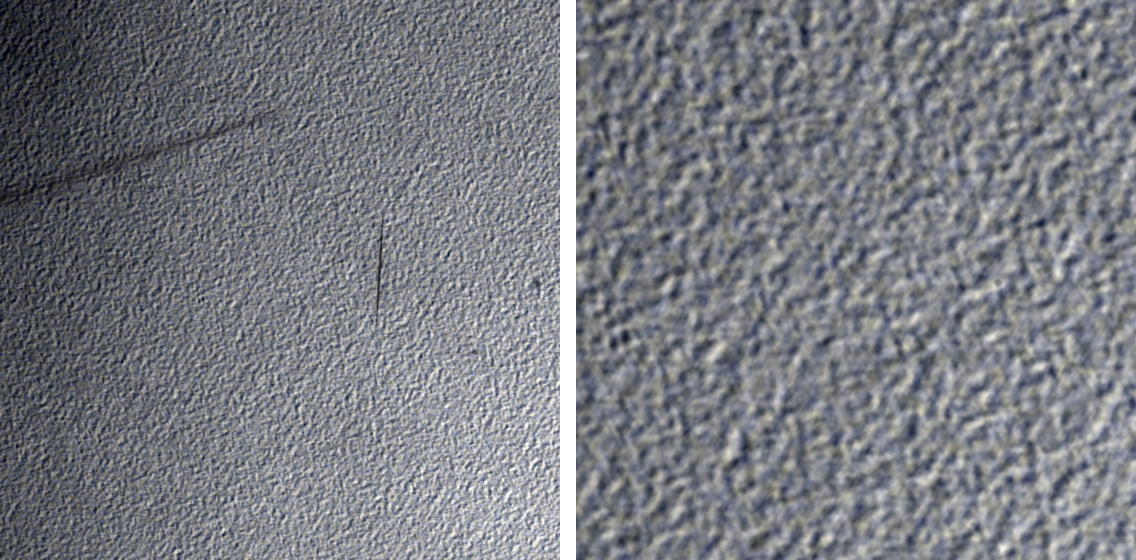
Left: the whole. Right: its middle third, enlarged.
This texture is drawn by a WebGL 2 fragment shader. Its source:

```glsl
#version 300 es
precision highp float;
// Rough grey painted surface under raking light: embossed gradient noise
// gives the grain, a smooth falloff gives the light, and distance functions
// add a tapering crease, a thin scratch and scattered dark pits.

uniform vec2 u_resolution;
out vec4 fragColor;

const vec2 LIGHT_DIR = vec2(0.86, -0.51);
const vec3 COOL_CAST = vec3(-0.01, 0.0, 0.024);
const vec3 RELIEF_TINT = vec3(1.06, 1.0, 0.82);

vec2 hash22(vec2 p) {
    vec3 q = fract(p.xyx * vec3(0.1031, 0.1030, 0.0973));
    q += dot(q, q.yzx + 33.33);
    return fract((q.xx + q.yz) * q.zy);
}

float cornerSlope(vec2 cell, vec2 offset) {
    return dot(hash22(cell) * 2.0 - 1.0, offset);
}

float gradientNoise(vec2 p) {
    vec2 i = floor(p), f = fract(p);
    vec2 u = f * f * f * (f * (f * 6.0 - 15.0) + 10.0);
    vec2 e = vec2(0.0, 1.0);
    float low = mix(cornerSlope(i, f), cornerSlope(i + e.yx, f - e.yx), u.x);
    float high = mix(cornerSlope(i + e, f - e), cornerSlope(i + e.yy, f - e.yy), u.x);
    return mix(low, high, u.y);
}

// Turn into the light's frame and stretch the grain across it
vec2 grainSpace(vec2 p) {
    vec2 across = vec2(-LIGHT_DIR.y, LIGHT_DIR.x);
    return vec2(dot(p, LIGHT_DIR), dot(p, across) * 0.82);
}

float surfaceHeight(vec2 p) {
    float height = gradientNoise(p * 116.0 + 17.3);
    height += 0.6 * gradientNoise(p * 203.0 + 61.7);
    height += 0.3 * gradientNoise(p.yx * 317.0 + 29.1);
    return height + 0.5 * gradientNoise(p * 58.0 + 91.9);
}

// Height difference along the light gives lit and shaded flanks
float emboss(vec2 p, float reach) {
    vec2 q = grainSpace(p + 0.003 * gradientNoise(p * 31.0));
    vec2 stepVec = vec2(reach, 0.0);
    return surfaceHeight(q - stepVec) - surfaceHeight(q + stepVec);
}

// Light falls off to the left and gathers at the lower right
float lightLevel(vec2 p) {
    float level = 0.265 + 0.16 * smoothstep(-0.1, 0.5, p.x) + 0.12 * p.x;
    level -= 0.12 * (p.y - 0.5);
    level += 0.1 * exp(-7.0 * dot(p - vec2(1.0, 0.2), p - vec2(1.0, 0.2)));
    level -= 0.08 * exp(-9.0 * dot(p - vec2(0.0, 1.0), p - vec2(0.0, 1.0)));
    return level;
}

// x: position along the segment from 0 to 1, y: signed distance to its line
vec2 lineCoords(vec2 p, vec2 a, vec2 b) {
    vec2 d = b - a;
    vec2 r = p - a;
    return vec2(dot(r, d) / dot(d, d), (d.x * r.y - d.y * r.x) / length(d));
}

float band(float x, float start, float end, float soft) {
    return smoothstep(start, start + soft, x) * (1.0 - smoothstep(end - soft, end, x));
}

float crease(vec2 p, vec2 a, vec2 b) {
    vec2 c = lineCoords(p, a, b);
    float width = mix(0.018, 0.006, clamp(c.x, 0.0, 1.0));
    float body = exp(-c.y * c.y / (width * width));
    float ridges = 0.75 + 0.25 * cos(c.y * 620.0 + 2.0 * c.x);
    return body * ridges * band(c.x, -0.3, 1.02, 0.12);
}

float scratch(vec2 p, vec2 a, vec2 b) {
    vec2 c = lineCoords(p, a, b);
    float width = 0.0012 + 0.0012 * band(c.x, 0.0, 1.0, 0.45);
    return exp(-c.y * c.y / (width * width)) * band(c.x, 0.0, 1.0, 0.3);
}

float pit(vec2 p, vec2 center, float radius) {
    float wobble = 1.0 + 0.9 * gradientNoise(p * 140.0);
    float d = length(p - center) * wobble;
    return 1.0 - smoothstep(radius * 0.2, radius * 1.2, d);
}

// One possible pit per cell, kept away from the cell borders
float scatteredPits(vec2 p, float cells, float share) {
    vec2 cell = floor(p * cells);
    vec2 pick = hash22(cell + 41.0);
    vec2 center = (cell + 0.2 + 0.6 * hash22(cell + 7.0)) / cells;
    float radius = mix(0.003, 0.0065, pick.y * pick.y);
    return step(pick.x, share) * mix(0.4, 1.0, pick.y) * pit(p, center, radius);
}

void main() {
    vec2 p = gl_FragCoord.xy / u_resolution.y;

    // Light with faint broad mottling
    float tone = lightLevel(p);
    tone += 0.04 * gradientNoise(p * 7.0) + 0.06 * gradientNoise(grainSpace(p) * 27.0 + 5.0);

    // Grain, with warm lit flanks and bluish shaded ones
    float relief = 0.345 * (0.5 + tone) * emboss(p, 0.0026);
    float tint = 0.11 * gradientNoise(grainSpace(p) * 125.0 + 83.0);
    vec3 color = tone + COOL_CAST + relief * RELIEF_TINT + tint * vec3(0.3, 0.1, -1.0);

    // Marks darken the surface
    color *= 1.0 - 0.42 * crease(p, vec2(0.0, 0.642), vec2(0.505, 0.802));
    color *= 1.0 - 0.75 * scratch(p, vec2(0.685, 0.64), vec2(0.671, 0.395));
    float pits = max(scatteredPits(p, 9.0, 0.2), pit(p, vec2(0.96, 0.492), 0.009));
    color = mix(color, vec3(0.12, 0.13, 0.19), 0.8 * pits);

    fragColor = vec4(clamp(color, 0.0, 1.0), 1.0);
}
```
